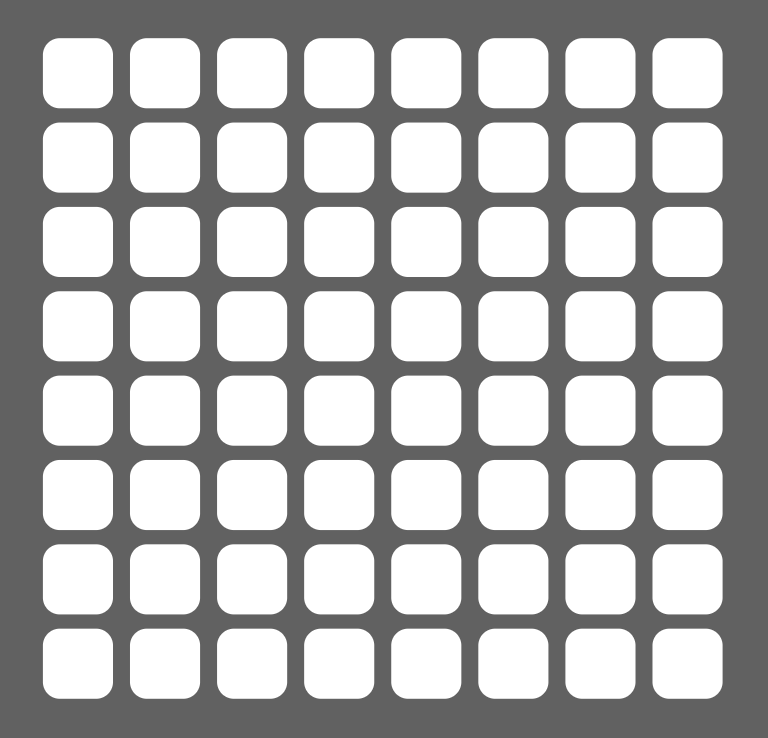
Reproduce this pattern procedurally as a Shadertoy shader.

```glsl
// An eight by eight grid of white rounded squares on a flat grey ground.
// Each point is folded into its nearest cell, then a rounded-box distance
// gives the tile's coverage with an edge one pixel wide.

const vec3 GROUND_GREY = vec3(0.38);
const vec3 TILE_WHITE = vec3(1.0);

// Lengths are fractions of the canvas height.
const vec2 GRID_COUNT = vec2(8.0);
const vec2 GRID_PITCH = vec2(0.1180, 0.1143);
const vec2 GRID_CENTER = vec2(-0.0017, 0.0007);
const float TILE_HALF_SIZE = 0.0475;
const float CORNER_RADIUS = 0.0228;

// Signed distance to a rounded box centred on the origin.
float roundedBox(vec2 p, vec2 halfSize, float radius) {
    vec2 q = abs(p) - halfSize + radius;
    return length(max(q, 0.0)) + min(max(q.x, q.y), 0.0) - radius;
}

// Offset from the nearest cell centre in a finite grid about the origin.
vec2 foldIntoGrid(vec2 p, vec2 pitch, vec2 count) {
    vec2 cell = clamp(floor(p / pitch + 0.5 * count), vec2(0.0), count - 1.0);
    return p - (cell + 0.5 - 0.5 * count) * pitch;
}

// Coverage of a shape, blended across one pixel at its edge.
float coverage(float dist, float pixel) {
    return clamp(0.5 - dist / pixel, 0.0, 1.0);
}

void mainImage(out vec4 fragColor, in vec2 fragCoord) {
    float pixel = 1.0 / iResolution.y;
    vec2 p = (fragCoord - 0.5 * iResolution.xy) * pixel;

    // Repeat one tile across the grid
    vec2 local = foldIntoGrid(p - GRID_CENTER, GRID_PITCH, GRID_COUNT);
    float tile = roundedBox(local, vec2(TILE_HALF_SIZE), CORNER_RADIUS);

    vec3 color = mix(GROUND_GREY, TILE_WHITE, coverage(tile, pixel));
    fragColor = vec4(color, 1.0);
}
```
